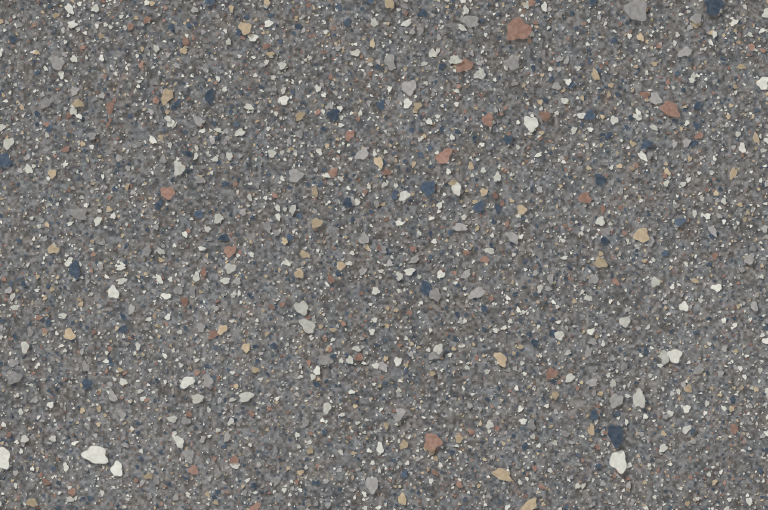
A Shadertoy shader for this texture:

```glsl
const vec3 TAR = vec3(0.445, 0.441, 0.437);
const vec3 CREAM = vec3(0.84, 0.835, 0.795);
const vec3 GREY = vec3(0.63, 0.62, 0.61);
const vec3 TAN = vec3(0.74, 0.67, 0.56);
const vec3 CLAY = vec3(0.60, 0.48, 0.43);
const vec3 SLATE = vec3(0.31, 0.36, 0.42);

const int LAYERS = 5;
const float FINEST_CELLS = 120.0;   // stone cells per canvas height
const float CELL_RATIO = 0.6;
const float FINEST_DENSITY = 0.52;
const float DENSITY_RATIO = 0.68;
const float MIN_RADIUS = 0.14;      // in cells
const float MAX_RADIUS = 0.38;
const float GRIT_CONTRAST = 0.21;
const float DUST_CONTRAST = 0.10;
const float PATCH_CONTRAST = 0.035;
const float SHADOW = 0.22;
const vec2 SHADOW_SHIFT = vec2(0.09, -0.11);

vec4 hash42(vec2 p) {
    vec4 q = fract(p.xyxy * vec4(0.1031, 0.1030, 0.0973, 0.1099));
    q += dot(q, q.wzxy + 33.33);
    return fract((q.xxyz + q.yzzw) * q.zywx);
}

float valueNoise(vec2 p) {
    vec2 cell = floor(p), f = fract(p);
    f = f * f * (3.0 - 2.0 * f);
    float low = mix(hash42(cell).x, hash42(cell + vec2(1, 0)).x, f.x);
    float high = mix(hash42(cell + vec2(0, 1)).x, hash42(cell + vec2(1, 1)).x, f.x);
    return mix(low, high, f.y);
}

// Signed distance to a rotated, stretched pebble with a lumpy outline
float pebble(vec2 p, float radius, vec4 rnd) {
    float turn = 6.2832 * rnd.x;
    p = mat2(cos(turn), sin(turn), -sin(turn), cos(turn)) * p;
    float stretch = mix(1.0, 1.35, rnd.y);
    p *= vec2(1.0 / stretch, stretch);
    float angle = atan(p.y, p.x + 1e-5);
    float lumps = 1.0 + 0.13 * cos(3.0 * angle + 6.2832 * rnd.z)
                      + 0.08 * cos(5.0 * angle + 6.2832 * rnd.w);
    return length(p) - radius * lumps;
}

vec3 stoneColour(float pick, float tone) {
    vec3 colour = pick < 0.32 ? CREAM : pick < 0.62 ? GREY
                : pick < 0.75 ? TAN : pick < 0.85 ? CLAY : SLATE;
    return colour * mix(0.86, 1.08, tone);
}

// Dark binder with grit, dust and faint broad patches
vec3 binder(vec2 uv) {
    float grit = valueNoise(uv * 165.0) - 0.5;
    float dust = valueNoise(uv * 310.0 + 47.0) - 0.5;
    float patches = valueNoise(uv * 5.0 + 9.0) + 0.6 * valueNoise(uv * 13.0) - 0.8;
    float tint = valueNoise(uv * 60.0 + 71.0) - 0.5;
    return TAR + GRIT_CONTRAST * grit + DUST_CONTRAST * dust
         + PATCH_CONTRAST * patches + tint * vec3(0.025, 0.0, -0.025);
}

// Lays one size of stones over the colour below
vec3 addStones(vec3 colour, vec2 uv, float cells, float density, float seed) {
    vec2 p = uv * cells + seed * 17.3;
    vec2 home = floor(p);
    float soft = max(0.8 * cells / iResolution.y, 0.03);
    for (int y = -1; y <= 1; y++)
    for (int x = -1; x <= 1; x++) {
        vec2 cell = home + vec2(x, y);
        vec4 place = hash42(cell + seed * 131.0);
        if (place.z > density) continue;
        vec4 shape = hash42(cell + seed * 71.0 + 400.0);
        vec4 look = hash42(cell + seed * 53.0 + 900.0);
        vec2 offset = p - cell - place.xy;
        float radius = mix(MIN_RADIUS, MAX_RADIUS, place.w * place.w);
        float d = pebble(offset, radius, shape);
        float shade = pebble(offset - SHADOW_SHIFT, radius, shape);
        colour *= 1.0 - SHADOW * (1.0 - smoothstep(-soft, soft + 0.05, shade));
        float grain = valueNoise(uv * 190.0 + look.zw * 90.0) - 0.5;
        vec3 stone = stoneColour(look.x, look.y) + 0.09 * grain;
        colour = mix(colour, stone, 0.94 * (1.0 - smoothstep(-soft, soft, d)));
    }
    return colour;
}

void mainImage(out vec4 fragColor, in vec2 fragCoord) {
    vec2 uv = fragCoord / iResolution.y;
    vec3 colour = binder(uv);
    float cells = FINEST_CELLS, density = FINEST_DENSITY;
    for (int i = 0; i < LAYERS; i++) {
        colour = addStones(colour, uv, cells, density, float(i + 1));
        cells *= CELL_RATIO;
        density *= DENSITY_RATIO;
    }
    fragColor = vec4(clamp(colour, 0.0, 1.0), 1.0);
}
```
